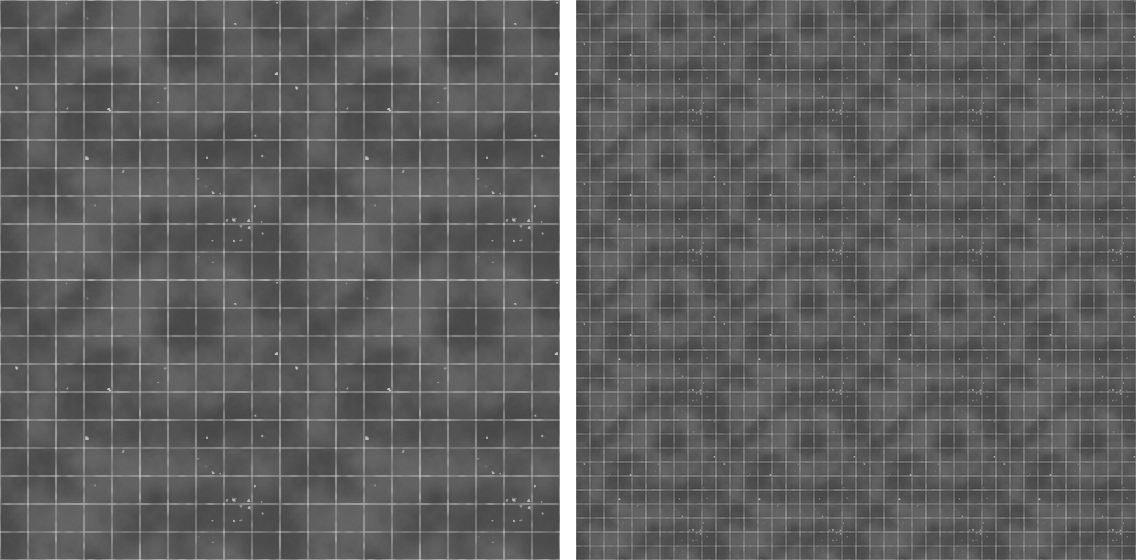
Left, the tile; right, the same tile 2 across and 2 down.
Give the GLSL for this pattern, as a WebGL 1 fragment shader.

```glsl
precision highp float;
// Worn dark grey square tiles with thin pale joints, bright crossings and small chips.

uniform vec2 u_resolution;

#define PATCHES 2.0        // identical patches across and down
#define TILES 10.0         // tiles per patch side
#define DARK 0.288         // darkest tile grey
#define CLOUD 0.105        // grey added by full mottling
#define TILE_SHIFT 0.018   // spread of grey between tiles
#define JOINT_GREY 0.86
#define JOINT_HALF 0.019   // joint half width, in tiles
#define DOT_RADIUS 0.042   // crossing radius, in tiles
#define CHIP_GRID 40.0     // possible chip sites per patch side
#define CHIP_RATE 0.013    // share of sites chipped away from the worn spot
#define CHIP_GREY 0.76

float hash(vec2 p, float seed) {
  vec3 q = fract(vec3(p.xyx + seed * 7.31) * vec3(0.1031, 0.1030, 0.0973));
  q += dot(q, q.yzx + 33.33);
  return fract((q.x + q.y) * q.z);
}

// Value noise over the unit patch, wrapping after freq cells.
float noise(vec2 uv, vec2 freq, float seed) {
  vec2 p = uv * freq;
  vec2 i = floor(p);
  vec2 f = fract(p);
  f = f * f * (3.0 - 2.0 * f);
  vec2 a = mod(i, freq);
  vec2 b = mod(i + 1.0, freq);
  return mix(mix(hash(a, seed), hash(vec2(b.x, a.y), seed), f.x),
             mix(hash(vec2(a.x, b.y), seed), hash(b, seed), f.x), f.y);
}

float fbm(vec2 uv, float freq, float seed) {
  float sum = 0.0;
  float gain = 0.5;
  for (int k = 0; k < 5; k++) {
    sum += gain * noise(uv, vec2(freq), seed + float(k));
    freq *= 2.0;
    gain *= 0.52;
  }
  return sum;
}

// Soft round spot whose distance wraps around the patch.
float spot(vec2 uv, vec2 centre, float radius) {
  vec2 d = (fract(uv - centre + 0.5) - 0.5) / radius;
  return exp(-dot(d, d));
}

float tileGrey(vec2 uv) {
  vec2 tile = mod(floor(uv * TILES), TILES);
  // Each tile samples the mottling with its own small shift.
  vec2 shift = 0.03 * vec2(hash(tile, 1.0), hash(tile, 2.0));
  float clouds = fbm(uv + shift, 6.0, 10.0);
  float haze = spot(uv, vec2(0.42, 0.46), 0.14) + 0.7 * spot(uv, vec2(0.26, 0.08), 0.11)
             + 0.7 * spot(uv, vec2(0.53, 0.92), 0.08);
  float grey = DARK + CLOUD * smoothstep(0.25, 0.85, clouds + 0.16 * haze);
  grey += TILE_SHIFT * (hash(tile, 3.0) - 0.5);
  return grey + 0.012 * (noise(uv, vec2(150.0), 20.0) - 0.5);
}

// Joint opacity; dist is measured across it, id numbers it, rub varies along it.
float joint(float dist, float id, float seed, float rub, float blur) {
  float strength = 0.5 + 0.25 * hash(vec2(id, 4.0), seed);
  strength += 0.17 * step(abs(mod(id, 5.0)), 0.5);
  strength *= 0.72 + 0.5 * rub;
  float halfWidth = JOINT_HALF * (0.8 + 0.4 * rub);
  return strength * smoothstep(halfWidth + blur, halfWidth - blur, dist);
}

float jointMask(vec2 uv, float blur) {
  vec2 p = uv * TILES;
  vec2 id = mod(floor(p + 0.5), TILES);
  vec2 d = abs(fract(p + 0.5) - 0.5);
  float rubX = noise(uv, vec2(10.0, 40.0), 30.0);
  float rubY = noise(uv, vec2(40.0, 10.0), 31.0);
  float lines = max(joint(d.x, id.x, 5.0, rubX, blur), joint(d.y, id.y, 6.0, rubY, blur));
  float radius = DOT_RADIUS * (0.6 + 0.5 * hash(id, 7.0));
  float dots = smoothstep(radius + blur, radius - blur, length(d));
  return max(lines, dots * (0.6 + 0.35 * hash(id, 8.0)));
}

// Ragged flakes, gathered around one worn spot.
float chipMask(vec2 uv, float blur) {
  vec2 p = uv * CHIP_GRID;
  vec2 site = mod(floor(p), CHIP_GRID);
  vec2 centre = 0.35 + 0.3 * vec2(hash(site, 40.0), hash(site, 41.0));
  float worn = spot((site + 0.5) / CHIP_GRID, vec2(0.85, 0.21), 0.085);
  float present = step(hash(site, 42.0), CHIP_RATE + 0.24 * worn);
  float size = hash(site, 43.0);
  float radius = 0.09 + 0.13 * size * size + 0.06 * worn;
  float ragged = 0.3 * (noise(uv, vec2(200.0), 44.0) - 0.5);
  float d = length(fract(p) - centre) + ragged;
  return present * smoothstep(radius + blur, radius - blur, d) * (0.6 + 0.4 * size);
}

void main() {
  vec2 uv = fract(gl_FragCoord.xy / u_resolution * PATCHES);
  float pixel = PATCHES / min(u_resolution.x, u_resolution.y);
  float grey = tileGrey(uv);
  grey = mix(grey, CHIP_GREY, chipMask(uv, pixel * CHIP_GRID * 0.7));
  grey = mix(grey, JOINT_GREY, jointMask(uv, pixel * TILES));
  gl_FragColor = vec4(vec3(grey), 1.0);
}
```
